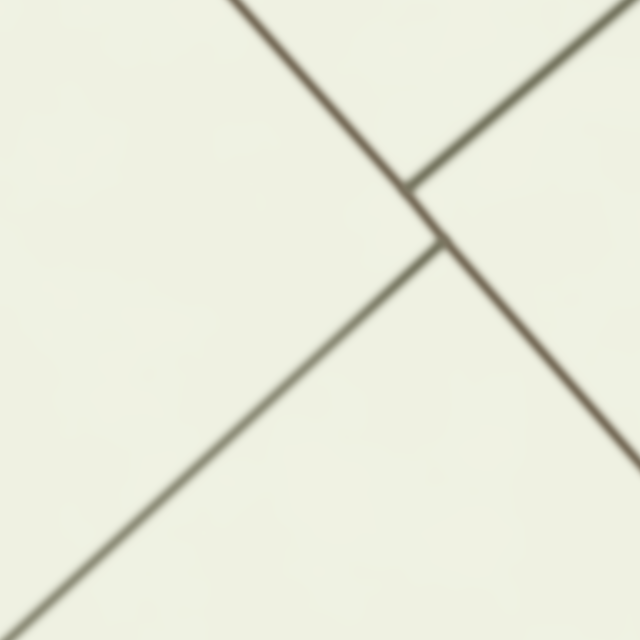
Reproduce this background procedurally as a Shadertoy shader.

```glsl
const vec3 PAPER = vec3(0.938, 0.947, 0.888);
const vec3 BROWN_INK = vec3(0.48, 0.44, 0.365);
const vec3 OLIVE_INK = vec3(0.475, 0.475, 0.39);
const vec3 PALE_INK = vec3(0.57, 0.57, 0.49);

// Joints of the long crease and ends of its two branches
const vec2 CREASE_TOP = vec2(0.358, 1.01);
const vec2 UPPER_JOINT = vec2(0.632, 0.702);
const vec2 LOWER_JOINT = vec2(0.696, 0.623);
const vec2 CREASE_END = vec2(1.01, 0.264);
const vec2 UPPER_START = vec2(0.638, 0.706);
const vec2 UPPER_END = vec2(1.01, 1.022);
const vec2 LOWER_START = vec2(0.691, 0.621);
const vec2 LOWER_END = vec2(-0.009, -0.020);

const float CREASE_WIDTH = 0.0094;
const float UPPER_WIDTH = 0.0108;
const float LOWER_WIDTH = 0.0102;
const float JOINT_RADIUS = 0.011;
const float JOINT_STRENGTH = 0.4;
const float MOTTLE_SCALE = 8.0;
const float MOTTLE_STRENGTH = 0.008;

float hash(vec2 p) {
    return fract(sin(dot(p, vec2(127.1, 311.7))) * 43758.5453);
}

float valueNoise(vec2 p) {
    vec2 cell = floor(p);
    vec2 f = fract(p);
    f = f * f * (3.0 - 2.0 * f);
    float low = mix(hash(cell), hash(cell + vec2(1.0, 0.0)), f.x);
    float high = mix(hash(cell + vec2(0.0, 1.0)), hash(cell + 1.0), f.x);
    return mix(low, high, f.y);
}

float fbm(vec2 p) {
    float sum = 0.0;
    float weight = 0.5;
    for (int i = 0; i < 3; i++) {
        sum += weight * valueNoise(p);
        p = p * 2.03 + 7.1;
        weight *= 0.5;
    }
    return sum;
}

// Distance to a segment in x, position along it in y
vec2 segment(vec2 p, vec2 a, vec2 b) {
    vec2 ab = b - a;
    float t = clamp(dot(p - a, ab) / dot(ab, ab), 0.0, 1.0);
    return vec2(length(p - a - ab * t), t);
}

float softLine(float dist, float width) {
    float d = dist / width;
    return exp(-d * d);
}

void mainImage(out vec4 fragColor, in vec2 fragCoord) {
    vec2 uv = fragCoord / iResolution.xy;

    // Paper with faint mottling
    float mottle = fbm(uv * MOTTLE_SCALE) - 0.44;
    vec3 color = PAPER + MOTTLE_STRENGTH * mottle;

    // Branches, the lower one fading away from its joint
    vec2 lower = segment(uv, LOWER_START, LOWER_END);
    vec3 lowerInk = mix(OLIVE_INK, PALE_INK, smoothstep(0.0, 0.3, lower.y));
    color = mix(color, lowerInk, softLine(lower.x, LOWER_WIDTH));
    vec2 upper = segment(uv, UPPER_START, UPPER_END);
    color = mix(color, OLIVE_INK, softLine(upper.x, UPPER_WIDTH));

    // Long crease
    float crease = segment(uv, CREASE_TOP, UPPER_JOINT).x;
    crease = min(crease, segment(uv, UPPER_JOINT, LOWER_JOINT).x);
    crease = min(crease, segment(uv, LOWER_JOINT, CREASE_END).x);
    color = mix(color, BROWN_INK, softLine(crease, CREASE_WIDTH));

    // Ink gathered at the joints
    float joint = min(distance(uv, UPPER_START), distance(uv, LOWER_START));
    color = mix(color, OLIVE_INK, JOINT_STRENGTH * softLine(joint, JOINT_RADIUS));

    fragColor = vec4(color, 1.0);
}
```
